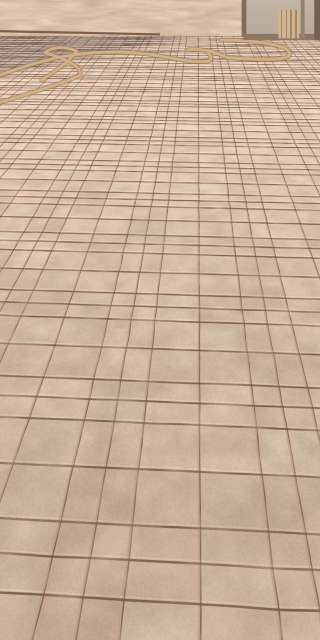
Reproduce this texture procedurally as a Shadertoy shader.

```glsl
float hash(vec2 p) {
    vec3 h = fract(p.xyx * vec3(0.1031, 0.103, 0.0973));
    h += dot(h, h.yzx + 33.33);
    return fract((h.x + h.y) * h.z);
}

float noise(vec2 p) {
    vec2 i = floor(p), f = fract(p);
    f = f * f * (3.0 - 2.0 * f);
    return mix(mix(hash(i), hash(i + vec2(1, 0)), f.x),
               mix(hash(i + vec2(0, 1)), hash(i + vec2(1, 1)), f.x), f.y);
}

float fbm(vec2 p) {
    float sum = 0.0, amp = 0.5;
    for (int i = 0; i < 4; i++) {
        sum += amp * noise(p);
        p = p * 2.03 + 17.0;
        amp *= 0.5;
    }
    return sum;
}

// Two narrow and two wide slabs per period: signed joint offset, slab id
vec2 slab(float n) {
    float f = fract(n);
    float lo = f < 0.175 ? 0.0 : f < 0.35 ? 0.175 : f < 0.675 ? 0.35 : 0.675;
    float hi = lo + (f < 0.35 ? 0.175 : 0.325);
    return vec2(f - lo < hi - f ? f - lo : f - hi, floor(n) * 4.0 + floor(lo * 5.0));
}

float band(float dist, float halfWidth, float blur) {
    return 1.0 - smoothstep(halfWidth - blur, halfWidth + blur, abs(dist));
}

float box(vec2 p, vec2 lo, vec2 hi, float blur) {
    vec2 d = max(lo - p, p - hi);
    return 1.0 - smoothstep(-blur, blur, max(d.x, d.y));
}

// Distance to a quadratic curve, walked in short segments
float curve(vec2 p, vec2 a, vec2 b, vec2 c) {
    float best = 9.0;
    vec2 from = a;
    for (int i = 1; i <= 12; i++) {
        float t = float(i) / 12.0;
        vec2 to = mix(mix(a, b, t), mix(b, c, t), t);
        vec2 s = to - from, r = p - from;
        best = min(best, length(r - s * clamp(dot(r, s) / dot(s, s), 0.0, 1.0)));
        from = to;
    }
    return best;
}

float hose(vec2 p) {
    float d = curve(p, vec2(0.0, 0.32), vec2(0.2, 0.26), vec2(0.25, 0.235));
    d = min(d, curve(p, vec2(0.25, 0.235), vec2(0.26, 0.2), vec2(0.14, 0.165)));
    d = min(d, curve(p, vec2(0.14, 0.165), vec2(0.18, 0.135), vec2(0.24, 0.16)));
    d = min(d, curve(p, vec2(0.24, 0.16), vec2(0.21, 0.2), vec2(0.13, 0.25)));
    d = min(d, curve(p, vec2(0.0, 0.235), vec2(0.13, 0.185), vec2(0.24, 0.17)));
    d = min(d, curve(p, vec2(0.24, 0.17), vec2(0.38, 0.153), vec2(0.5, 0.175)));
    d = min(d, curve(p, vec2(0.5, 0.175), vec2(0.7, 0.215), vec2(0.65, 0.165)));
    d = min(d, curve(p, vec2(0.59, 0.155), vec2(0.65, 0.15), vec2(0.71, 0.18)));
    d = min(d, curve(p, vec2(0.71, 0.18), vec2(0.96, 0.2), vec2(0.89, 0.15)));
    return min(d, curve(p, vec2(0.89, 0.15), vec2(0.82, 0.125), vec2(0.69, 0.125)));
}

void mainImage(out vec4 fragColor, in vec2 fragCoord) {
    vec2 uv = fragCoord / iResolution.xy;
    vec2 p = vec2(uv.x, 2.0 - 2.0 * uv.y);
    float blur = 0.7 / iResolution.x;

    // Perspective floor coordinates, one unit per period
    float depth = p.y + 0.195;
    float side = p.x - 0.618 - 0.002 * depth;
    vec2 plane = vec2((side / depth / 0.116 - 1.0) / 3.06,
                      5.674 * (1.0 + 0.028 * side) / depth - 2.723);
    plane += 0.006 * (vec2(noise(plane * 5.0), noise(plane * 5.0 + 40.0)) - 0.5);
    vec2 column = slab(plane.x), row = slab(plane.y);
    vec2 id = vec2(column.y, row.y);

    // Slab colour: light far away, tan nearby, with stains and grain
    vec3 color = mix(vec3(0.91, 0.81, 0.73), vec3(0.82, 0.725, 0.65), smoothstep(0.2, 1.0, p.y));
    color = mix(color, vec3(0.785, 0.69, 0.6), smoothstep(0.9, 1.7, p.y));
    color += 0.035 * (hash(id + 60.0) - 0.5);
    color += vec3(0.012, -0.004, 0.004) * (hash(id + 90.0) - 0.5) * 2.0;
    float stain = fbm(plane * 7.0 + 20.0);
    color += 0.13 * (stain - 0.47);
    color += 0.035 * (noise(p * 190.0) - 0.5) * smoothstep(0.3, 1.2, p.y);

    // Joints: sandy lengthwise with a dark edge, thin and dark crosswise
    float across = column.x * 0.355 * depth;
    float along = row.x * depth * depth / 5.674;
    float wear = noise(plane * vec2(9.0, 13.0) + 70.0);
    float width = 0.0019 * depth + 0.0006;
    vec3 grime = vec3(0.46, 0.34, 0.26);
    color = mix(color, vec3(0.74, 0.62, 0.52), 0.8 * band(across, width * 1.15, blur));
    color = mix(color, grime, (0.35 + 0.55 * wear) * band(across - width * 0.8, width * 0.5, blur));
    color = mix(color, grime, (0.45 + 0.5 * wear) * band(along, width * 0.85, blur));
    color += 0.05 * band(along - width * 2.0, width * 0.6, blur);

    // Shade on the far left and the hose
    float shade = smoothstep(0.02, -0.02, p.y - 0.235 + 0.21 * p.x);
    color *= mix(vec3(1), vec3(0.83, 0.83, 0.86), shade);
    if (p.y < 0.36) {
        float h = hose(p);
        color = mix(color, vec3(0.56, 0.44, 0.32), 0.6 * band(h, 0.0075, blur));
        color = mix(color, vec3(0.82, 0.69, 0.52), band(h, 0.0045, blur));
    }

    // Sandy ground and kerb beyond the paving
    vec3 sand = vec3(0.86, 0.76, 0.67) + 0.2 * (fbm(p * vec2(14.0, 70.0)) - 0.47);
    color = mix(color, sand, smoothstep(blur, -blur, p.y - 0.112));
    color = mix(color, vec3(0.5, 0.37, 0.3), box(p, vec2(-0.1, 0.094 + 0.02 * p.x), vec2(0.5, 0.101 + 0.02 * p.x), blur));

    // Wall, crate and post
    vec3 wall = vec3(0.76, 0.71, 0.65) - 0.04 * p.y / 0.1;
    color = mix(color, wall, box(p, vec2(0.76, -0.1), vec2(1.1, 0.12), blur));
    color = mix(color, vec3(0.5, 0.42, 0.36), box(p, vec2(0.755, -0.1), vec2(0.77, 0.115), blur));
    color = mix(color, vec3(0.55, 0.46, 0.39), box(p, vec2(0.76, 0.106), vec2(1.1, 0.125), blur));
    vec3 slats = mix(vec3(0.65, 0.52, 0.4), vec3(0.82, 0.71, 0.57), step(0.35, fract(p.x * 65.0)));
    color = mix(color, slats, box(p, vec2(0.87, 0.03), vec2(0.935, 0.12), blur));
    color = mix(color, vec3(0.58, 0.5, 0.43), box(p, vec2(0.94, -0.1), vec2(0.952, 0.12), blur));
    color = mix(color, vec3(0.45, 0.38, 0.33), box(p, vec2(0.982, -0.1), vec2(1.1, 0.125), blur));

    fragColor = vec4(clamp(color, 0.0, 1.0), 1.0);
}
```
